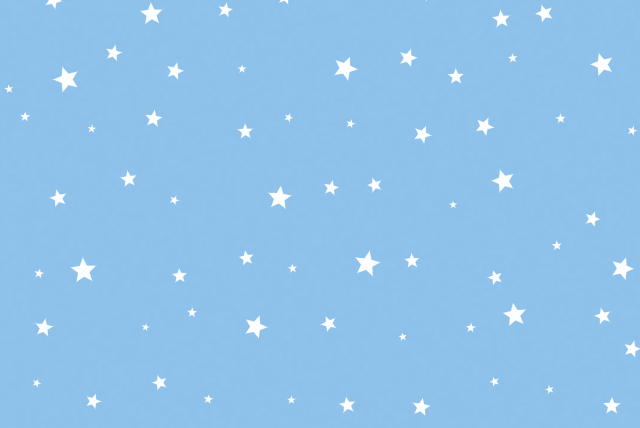
Give the GLSL for this pattern, as a Shadertoy shader.

```glsl
vec3 hash3(vec2 cell) {
    vec3 h = fract(cell.xyx * vec3(0.1031, 0.1030, 0.0973));
    h += dot(h, h.yxz + 33.33);
    return fract((h.xxy + h.yzz) * h.zyx);
}

float valueNoise(vec2 p) {
    vec2 i = floor(p), f = fract(p);
    f = f * f * (3.0 - 2.0 * f);
    return mix(mix(hash3(i).x, hash3(i + vec2(1, 0)).x, f.x),
               mix(hash3(i + vec2(0, 1)).x, hash3(i + vec2(1, 1)).x, f.x), f.y);
}

// Signed distance to the edges of a five-pointed star with one tip up
float starDistance(vec2 p, float radius) {
    const float halfSector = 0.628319;
    float angle = mod(atan(p.x, p.y) + halfSector, 2.0 * halfSector) - halfSector;
    vec2 folded = length(p) * vec2(cos(angle), abs(sin(angle)));
    vec2 notch = 0.46 * radius * vec2(cos(halfSector), sin(halfSector));
    vec2 normal = normalize(vec2(notch.y, radius - notch.x));
    return dot(folded - vec2(radius, 0.0), normal);
}

// Small, medium and large stars, spread evenly over the cells
float starRadius(vec2 cell, float variation) {
    float rank = fract(dot(cell, vec2(0.755, 0.570)));
    if (rank < 0.35) return mix(0.0085, 0.0115, variation);
    if (rank < 0.83) return mix(0.0175, 0.0225, variation);
    return mix(0.027, 0.031, variation);
}

void mainImage(out vec4 fragColor, in vec2 fragCoord) {
    vec2 uv = fragCoord / iResolution.y;
    const float cellSize = 0.152;
    vec2 home = floor(uv / cellSize);

    // Nearest star among the neighbouring cells, odd rows staggered
    float dist = 1.0;
    for (int y = -1; y <= 1; y++) {
        for (int x = -1; x <= 1; x++) {
            vec2 cell = home + vec2(x, y);
            vec3 rnd = hash3(cell + 17.0);
            vec2 stagger = vec2(0.5 * mod(cell.y, 2.0), 0.0);
            vec2 center = cell + 0.5 + stagger + 0.66 * (rnd.xy - 0.5);
            float tilt = 0.9 * (rnd.z - 0.5);
            mat2 turn = mat2(cos(tilt), sin(tilt), -sin(tilt), cos(tilt));
            vec2 local = turn * (uv - center * cellSize);
            dist = min(dist, starDistance(local, starRadius(cell, fract(rnd.z * 7.0))));
        }
    }

    // Faintly mottled sky
    vec3 sky = vec3(0.56, 0.76, 0.92) + 0.01 * (valueNoise(uv * 90.0) - 0.5);
    float edge = 0.7 / iResolution.y;
    float star = 1.0 - smoothstep(-edge, edge, dist);
    fragColor = vec4(mix(sky, vec3(0.985, 0.992, 0.995), star), 1.0);
}
```
